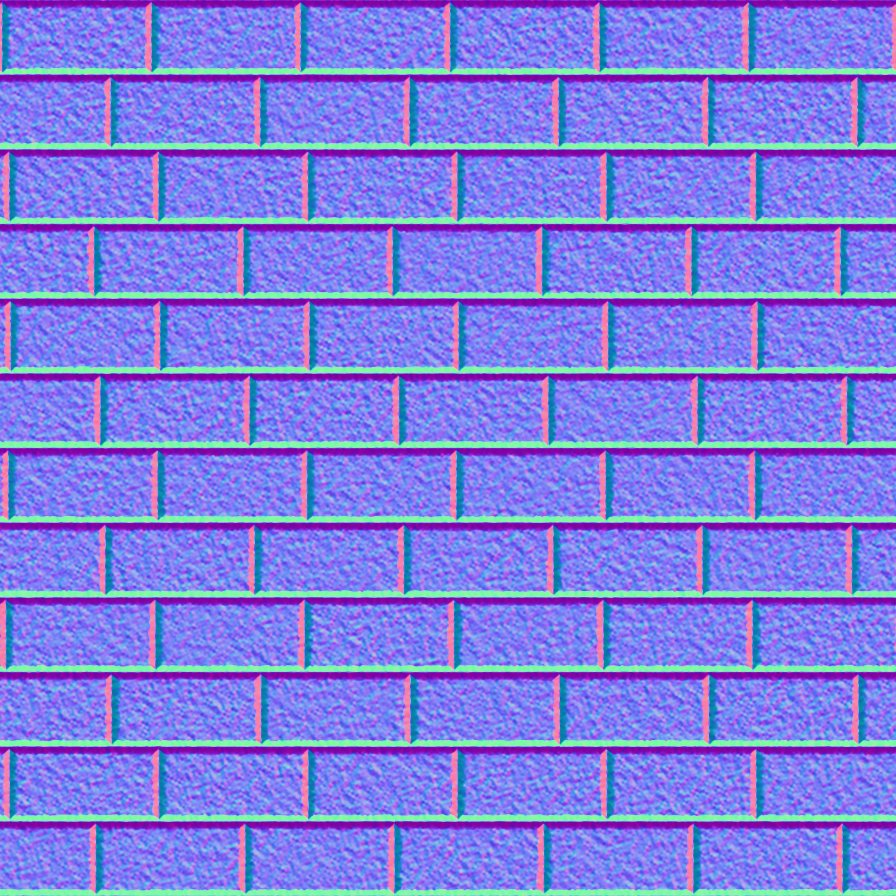
This texture map is drawn by a Shadertoy shader. Its source:

```glsl
// Tangent-space normal map of a rough brick wall in running bond.

const float ROWS = 12.0;          // courses down the canvas
const float BRICK_ASPECT = 2.0;   // brick width in course heights
const float FACE_DEPTH = 0.93;    // strength of the encoded z axis

// Joint position of each course, top to bottom, in brick widths
const float JOINT_SHIFT[12] = float[12](
    0.014, 0.742, 0.062, 0.630, 0.072, 0.672,
    0.056, 0.705, 0.040, 0.748, 0.064, 0.642);

float hash(vec2 p) {
    vec3 q = fract(vec3(p.xyx) * 0.1031);
    q += dot(q, q.yzx + 33.33);
    return fract((q.x + q.y) * q.z);
}

float valueNoise(vec2 p) {
    vec2 cell = floor(p), f = fract(p);
    vec2 u = f * f * (3.0 - 2.0 * f);
    float low = mix(hash(cell), hash(cell + vec2(1, 0)), u.x);
    float high = mix(hash(cell + vec2(0, 1)), hash(cell + vec2(1, 1)), u.x);
    return mix(low, high, u.y);
}

// Fine plaster height: octaves of similar steepness, rotated against each other
float grainHeight(vec2 p) {
    const mat2 turn = mat2(0.8, 0.6, -0.6, 0.8);
    float height = 0.0, frequency = 13.0;
    for (int i = 0; i < 2; i++) {
        p = turn * p + 17.3;
        height += valueNoise(p * frequency) / frequency;
        frequency *= 1.85;
    }
    return height;
}

vec2 grainSlope(vec2 p, float stepSize) {
    float centre = grainHeight(p);
    return vec2(grainHeight(p + vec2(stepSize, 0)) - centre,
                grainHeight(p + vec2(0, stepSize)) - centre) / stepSize;
}

// Steepness of a bevel: zero in the joint, full on the flank, zero on the face
float bevel(float distanceIn, float width, float softness, float blur) {
    return smoothstep(0.0, 0.012 + blur, distanceIn)
         * (1.0 - smoothstep(width - softness, width + softness, distanceIn));
}

// Slope of the brick outline; q is the place inside a brick
vec2 edgeSlope(vec2 q, float ragged, float blur) {
    float left = q.x, right = BRICK_ASPECT - q.x;
    float bottom = q.y, top = 1.0 - q.y;
    float across = 3.0 * bevel(right, 0.073 + ragged, 0.022, blur)
                 - 3.2 * bevel(left, 0.072 + ragged, 0.055, blur);
    float upward = 3.3 * bevel(bottom, 0.078 + ragged * 0.6, 0.018, blur)
                 - 3.8 * bevel(top, 0.078 + ragged * 0.6, 0.045, blur);
    // Soft mitre at the corners, favouring the long horizontal edges
    float nearer = min(left, right) - min(bottom, top) + 0.022;
    float mitre = smoothstep(-0.02 - blur, 0.02 + blur, nearer);
    return mix(vec2(across, 0.0), vec2(0.0, upward), mitre);
}

void mainImage(out vec4 fragColor, in vec2 fragCoord) {
    vec2 wall = fragCoord / iResolution.xy * ROWS;
    float blur = 0.5 * ROWS / iResolution.y;

    // Brick layout
    int course = clamp(int(ROWS - wall.y), 0, 11);
    float along = wall.x / BRICK_ASPECT - JOINT_SHIFT[course];
    vec2 brickId = vec2(floor(along), float(course));
    vec2 inBrick = vec2(fract(along) * BRICK_ASPECT, fract(wall.y));

    // Worn outline
    float ragged = (valueNoise(wall * 27.0) - 0.5) * 0.04;
    vec2 edge = edgeSlope(inBrick, ragged, blur);

    // Rough face, slightly different on every brick
    float roughness = mix(0.37, 0.44, hash(brickId + 5.0));
    vec2 grain = grainSlope(wall + hash(brickId) * 40.0, 0.022) * roughness;

    // Encode the normal as colour
    vec3 normal = normalize(vec3(edge + grain, 1.0));
    normal.z *= FACE_DEPTH;
    fragColor = vec4(normal * 0.5 + 0.5, 1.0);
}
```
